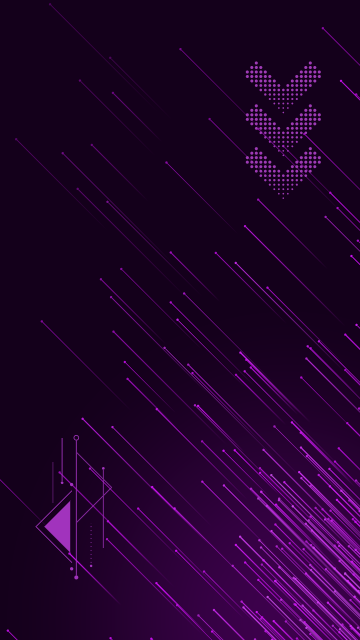
This background is drawn by a WebGL 2 fragment shader. Its source:

```glsl
#version 300 es
precision highp float;
// Diagonal neon streaks over a dark violet ground with a glow at the lower right.
// Streaks are scattered by a low-discrepancy sequence that tightens toward the
// corner; halftone chevrons and a line ornament are drawn with distance functions.

uniform vec2 u_resolution;
out vec4 outColor;

float pixel; // size of one pixel, in hundredths of the canvas width

float fill(float d) { return clamp(0.5 - d / pixel, 0.0, 1.0); }

vec3 hash3(float n) {
  vec3 q = fract(n * vec3(0.1031, 0.1030, 0.0973));
  q += dot(q, q.yzx + 33.33);
  return fract((q.xxy + q.yzz) * q.zyx);
}

float segment(vec2 p, vec2 a, vec2 b) {
  vec2 pa = p - a, ba = b - a;
  return length(pa - ba * clamp(dot(pa, ba) / dot(ba, ba), 0.0, 1.0));
}

float verticalLine(vec2 p, float x, float top, float bottom) {
  return fill(segment(p, vec2(x, top), vec2(x, bottom)) - 0.12);
}

float disc(vec2 p, vec2 center, float radius) {
  return fill(length(p - center) - radius);
}

// Dark ground with an elliptical glow
vec3 background(vec2 p) {
  float glow = smoothstep(1.0, 0.0, length((p - vec2(80, 172)) / vec2(84, 92)));
  return mix(vec3(0.078, 0.0, 0.105), vec3(0.24, 0.005, 0.30), glow);
}

// Streaks: a small round head and a tail fading down to the right
vec3 addStreaks(vec3 color, vec2 p) {
  const float COUNT = 205.0;
  for (float i = 0.0; i < COUNT; i++) {
    float t = i / COUNT;
    vec3 rnd = hash3(i + 7.0);
    vec2 spread = fract(i * vec2(0.7549, 0.5698) + 0.15 * rnd.xy);
    float cluster = smoothstep(0.1, 0.72, t);
    vec2 head = vec2(101, 178) - spread * mix(vec2(105, 181), vec2(30, 47), cluster);

    vec2 d = p - head;
    float along = (d.x + d.y) * 0.7071;
    float across = abs(d.x - d.y) * 0.7071;
    float tailLength = mix(17.0, 46.0, rnd.z);
    float strength = smoothstep(15.0, 112.0, head.x * 0.8 + head.y * 0.7);
    strength = mix(0.36, 1.0, strength) * mix(0.7, 1.0, rnd.x);

    float tail = fill(across - mix(0.08, 0.2, strength * rnd.y)) * fill(-along);
    tail *= 1.0 - pow(clamp(along / tailLength, 0.0, 1.0), 1.35);
    float tip = fill(length(d) - 0.32);
    vec3 tint = mix(vec3(0.79, 0.06, 0.94), vec3(0.82, 0.32, 0.95), cluster * rnd.z);
    color = mix(color, tint, max(tail, tip) * strength);
  }
  return color;
}

// Three stacked chevrons made of dots that shrink toward the point
float chevrons(vec2 p) {
  float mask = 0.0;
  for (float k = 0.0; k < 3.0; k++) {
    vec2 q = p - vec2(78.7, 25.0 + 11.9 * k);
    vec2 cell = round(q / 1.25) * 1.25;
    float slope = cell.y + abs(cell.x);
    float inside = step(-0.1, slope) * step(slope, 7.2)
                 * step(-15.1, cell.y - abs(cell.x));
    float radius = mix(0.42, 0.2, smoothstep(-4.0, 7.0, cell.y));
    mask = max(mask, inside * fill(length(q - cell) - radius));
  }
  return mask;
}

// Two facing triangles crossed by upright lines
float ornament(vec2 p) {
  float h = abs(p.y - 146.3);
  float solid = fill(max((h - (p.x - 12.3)) * 0.7071, p.x - 19.5));
  float mask = solid;

  // Open outlines around the left and right triangles
  vec2 left = vec2(p.x, h);
  mask = max(mask, fill(segment(left, vec2(10, 0), vec2(19.9, 9.9)) - 0.12));
  vec2 right = vec2(p.x, abs(p.y - 135.4));
  mask = max(mask, 0.8 * fill(segment(right, vec2(31, 0), vec2(21.3, 9.7)) - 0.12));

  // Upright lines
  mask = max(mask, verticalLine(p, 21.2, 122.3, 160.4));
  mask = max(mask, verticalLine(p, 17.25, 121.8, 134.1));
  mask = max(mask, 0.5 * verticalLine(p, 14.7, 128.5, 139.6));
  mask = max(mask, 0.85 * verticalLine(p, 28.7, 130.1, 152.1));
  float dashes = smoothstep(0.25, 0.45, abs(fract(p.y / 1.1) - 0.5));
  mask = max(mask, 0.8 * dashes * verticalLine(p, 25.3, 145.4, 157.2));

  // Ring and end dots
  mask = max(mask, fill(abs(length(p - vec2(21.2, 121.6)) - 0.65) - 0.11));
  mask = max(mask, disc(p, vec2(21.2, 160.4), 0.55));
  mask = max(mask, disc(vec2(p.x, h), vec2(19.9, 11.7), 0.45));
  mask = max(mask, disc(p, vec2(17.25, 134.1), 0.36));
  mask = max(mask, disc(p, vec2(28.7, 130.1), 0.36));
  return max(mask, disc(p, vec2(25.3, 157.2), 0.33));
}

void main() {
  pixel = 100.0 / u_resolution.x;
  vec2 p = vec2(gl_FragCoord.x, u_resolution.y - gl_FragCoord.y) * pixel;
  vec3 color = addStreaks(background(p), p);
  color = mix(color, vec3(0.62, 0.23, 0.71), chevrons(p));
  color = mix(color, vec3(0.63, 0.20, 0.74), ornament(p));
  outColor = vec4(color, 1.0);
}
```
